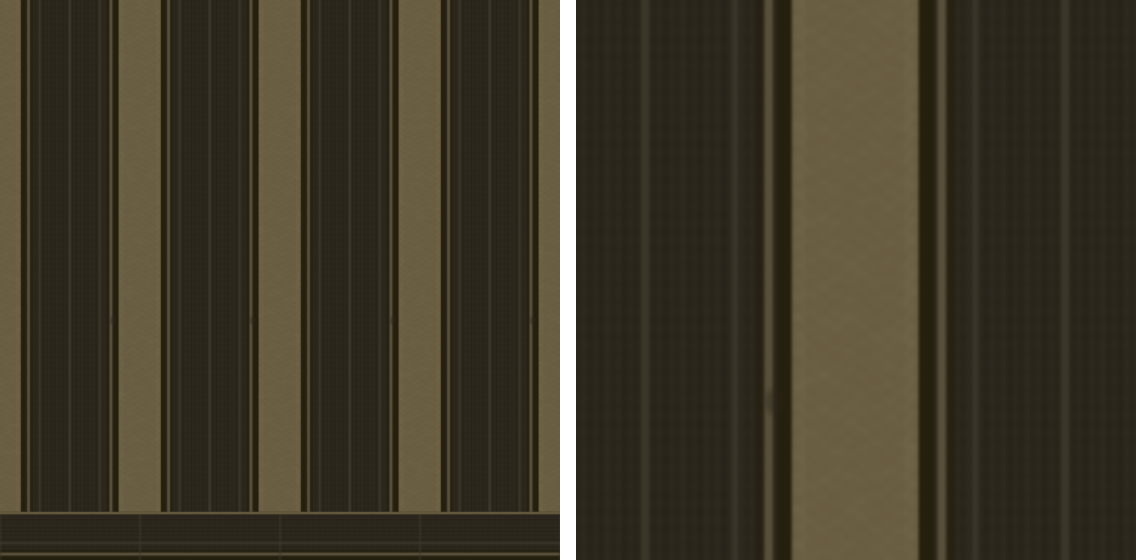
Left, the full canvas; right, a detail of the centre.
A three.js fragment shader for this pattern:

```glsl
// Woven upright stripes, four repeats across, above a dark border band at the foot.
varying vec2 vUv;

const float REPEATS = 4.0;      // one unit below is the width of a repeat
const float BORDER_TOP = 0.336;
const float DARK_HALF = 0.349;  // half width of a dark stripe
const float SOFT = 0.007;       // softness of the woven edges
const float TAU = 6.2831853;

const vec3 DARK = vec3(0.168, 0.150, 0.110);
const vec3 DEEP = vec3(0.145, 0.125, 0.055);
const vec3 FAINT = vec3(0.235, 0.220, 0.165);
const vec3 THREAD = vec3(0.345, 0.310, 0.220);
const vec3 TAN = vec3(0.410, 0.360, 0.250);
const vec3 PALE = vec3(0.440, 0.400, 0.290);

// Soft step from 0 to 1 around an edge
float rise(float edge, float x) {
  return smoothstep(edge - SOFT, edge + SOFT, x);
}

// Soft line of a given half width
float line(float x, float center, float halfWidth) {
  return 1.0 - rise(halfWidth, abs(x - center));
}

vec2 hash2(vec2 p) {
  return fract(sin(vec2(dot(p, vec2(127.1, 311.7)), dot(p, vec2(269.5, 183.3)))) * 4375.85);
}

// Cellular noise: distance to the nearest scattered point
float cellular(vec2 p) {
  vec2 cell = floor(p);
  float nearest = 2.0;
  for (int j = -1; j <= 1; j++) {
    for (int i = -1; i <= 1; i++) {
      vec2 corner = cell + vec2(float(i), float(j));
      nearest = min(nearest, distance(p, corner + hash2(corner)));
    }
  }
  return nearest;
}

// Dark cloth with its threads, d measured from the middle thread
vec3 darkCloth(float d, float along) {
  float ribs = sin(d * TAU * 36.0) + 0.5 * sin(d * TAU * 13.0 + 1.0);
  vec3 color = DARK * (1.0 + 0.05 * ribs + 0.015 * sin(along * TAU * 24.0));
  color = mix(color, FAINT, 0.9 * line(d, 0.0, 0.009));
  color = mix(color, FAINT, 0.8 * line(d, 0.214, 0.008));
  color = mix(color, DEEP, 0.6 * line(d, 0.270, 0.010));
  color = mix(color, THREAD, line(d, 0.294, 0.010));
  return mix(color, DEEP, rise(0.312, d));
}

// Tan cloth with mottled weave and paler selvedges
vec3 tanCloth(vec2 p, float d) {
  float mottle = cellular(p * vec2(14.0, 22.0)) - 0.5;
  float weave = sin(p.y * TAU * 24.0 + sin(p.x * 40.0)) * sin(p.x * TAU * 16.0);
  float selvedge = line(d, DARK_HALF + 0.022, 0.012);
  float amount = 0.22 + 0.4 * mottle + 0.15 * weave + 0.3 * selvedge;
  return mix(TAN, PALE, clamp(amount, 0.0, 1.0));
}

// Upright stripes with a small worn spot on each right-hand thread
vec3 stripes(vec2 p) {
  float x = fract(p.x) - 0.498;
  float d = abs(x);
  vec3 color = mix(darkCloth(d, p.y), tanCloth(p, d), rise(DARK_HALF, d));
  float spot = length((vec2(x, p.y) - vec2(0.305, 1.71)) / vec2(0.030, 0.045));
  return mix(color, DARK, 0.4 * (1.0 - smoothstep(0.3, 1.0, spot)));
}

// Border: half a dark stripe turned sideways, with a faint join at each repeat
vec3 border(vec2 p) {
  float d = BORDER_TOP - p.y;
  float seam = abs(fract(p.x + 0.5) - 0.5);
  vec3 color = darkCloth(max(d, 0.0), p.x);
  color = mix(color, FAINT, 0.45 * line(seam, 0.0, 0.009));
  return mix(color, TAN, 0.9 * line(d, 0.0, 0.009));
}

void main() {
  vec2 p = vUv * REPEATS;
  vec3 color = mix(border(p), stripes(p), rise(BORDER_TOP + 0.009, p.y));
  gl_FragColor = vec4(color, 1.0);
}
```
